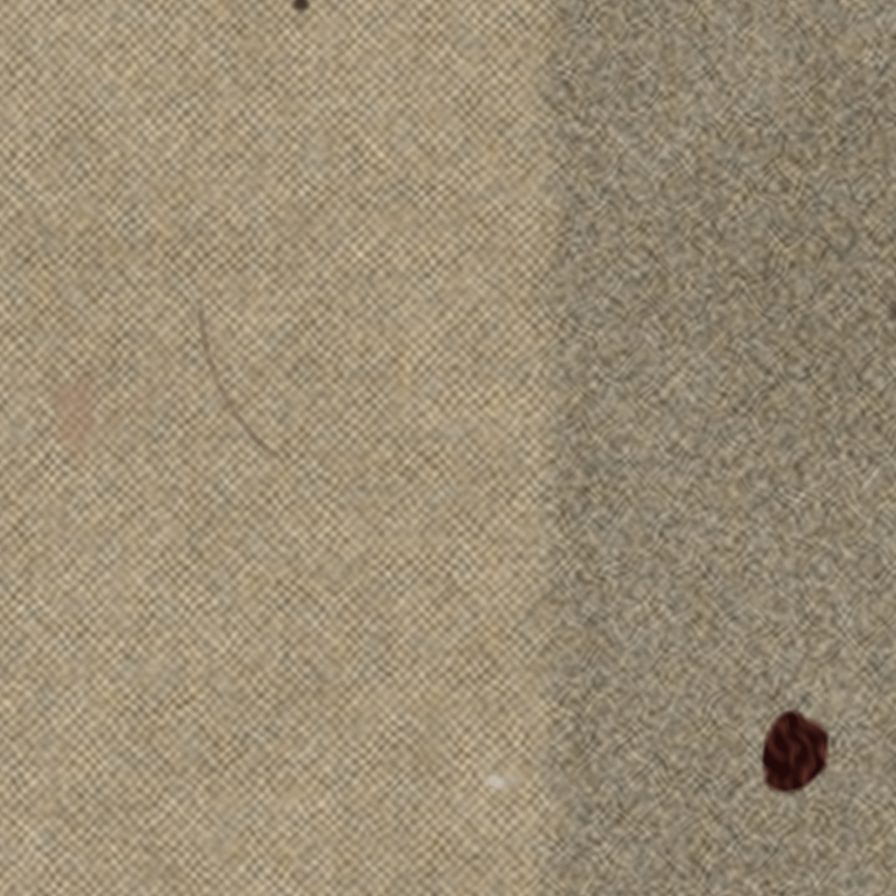
Reproduce this texture procedurally as a WebGL 1 fragment shader.

```glsl
precision highp float;
// Plain woven cloth: a fine diagonal checker of threads, warped and mottled by
// gradient noise, with a greyer, rougher shaded band on the right. A dark seed,
// a hair, a faint stain and a few specks lie on top as soft distance shapes.

uniform vec2 u_resolution;

#define THREADS 67.0          // weave periods across the canvas
#define WEAVE_CONTRAST 0.074
#define GRAIN_CONTRAST 0.135
#define WARP_LIT 0.0045       // thread wander in the lit part
#define WARP_SHADE 0.010      // thread wander in the shaded band
#define SHADE_EDGE 0.615
#define LIT_CLOTH vec3(0.645, 0.585, 0.480)
#define SHADE_CLOTH vec3(0.556, 0.513, 0.434)
#define SEED_COLOR vec3(0.20, 0.08, 0.065)
#define STAIN_COLOR vec3(0.60, 0.47, 0.38)
#define HAIR_COLOR vec3(0.42, 0.34, 0.27)

const float TAU = 6.283185;

float hash(vec2 cell) {
  vec3 q = fract(cell.xyx * vec3(0.1031, 0.1030, 0.0973));
  q += dot(q, q.yzx + 33.33);
  return fract((q.x + q.y) * q.z);
}

float cornerSlope(vec2 cell, vec2 corner, vec2 local) {
  float angle = TAU * hash(cell + corner);
  return dot(vec2(cos(angle), sin(angle)), local - corner);
}

float gradientNoise(vec2 p) {
  vec2 cell = floor(p);
  vec2 f = p - cell;
  vec2 s = f * f * f * (f * (f * 6.0 - 15.0) + 10.0);
  float low = mix(cornerSlope(cell, vec2(0.0), f),
                  cornerSlope(cell, vec2(1.0, 0.0), f), s.x);
  float high = mix(cornerSlope(cell, vec2(0.0, 1.0), f),
                   cornerSlope(cell, vec2(1.0), f), s.x);
  return mix(low, high, s.y);
}

// Soft coverage of an ellipse; softness is a share of its radius.
float ellipse(vec2 p, vec2 center, vec2 radius, float softness) {
  float d = length((p - center) / radius);
  return 1.0 - smoothstep(1.0 - softness, 1.0 + softness, d);
}

// Brightness offset of the woven threads; shade goes from lit to shaded.
float clothTone(vec2 p, float shade) {
  vec2 wander = vec2(gradientNoise(p * 38.0 + 7.0), gradientNoise(p * 38.0 + 71.0));
  vec2 q = p + wander * mix(WARP_LIT, WARP_SHADE, shade);
  vec2 wave = cos(TAU * THREADS * q);
  float weave = wave.x * wave.y;
  float patchy = 1.0 + 1.1 * gradientNoise(p * 26.0 + 15.0);
  // Grain is turned to run along the thread diagonals
  vec2 diagonal = mat2(0.7071, 0.7071, -0.7071, 0.7071) * p;
  float coarse = gradientNoise(diagonal * 74.0 + 3.0);
  float fine = gradientNoise(diagonal * 122.0 + 31.0);
  float grain = mix(0.75 * coarse + 0.40 * fine, 1.0 * coarse + 0.75 * fine, shade);
  return WEAVE_CONTRAST * weave * patchy * mix(1.0, 0.75, shade)
       + GRAIN_CONTRAST * grain;
}

// Thin arc, fading at both ends.
float hair(vec2 p) {
  float d = abs(length(p - vec2(0.449, 0.665)) - 0.225);
  float span = smoothstep(0.475, 0.505, p.y) * (1.0 - smoothstep(0.64, 0.69, p.y));
  return (1.0 - smoothstep(0.0005, 0.006, d)) * span * step(p.x, 0.449);
}

void main() {
  vec2 p = gl_FragCoord.xy / u_resolution;

  // Lit cloth and shaded band, with broad mottling
  float ragged = 0.025 * gradientNoise(p * vec2(8.0, 14.0));
  float shade = smoothstep(-0.032, 0.032, p.x - SHADE_EDGE + ragged);
  vec3 color = mix(LIT_CLOTH, SHADE_CLOTH, shade);
  float broad = 0.026 * gradientNoise(p * 5.0 + 11.0)
              + 0.040 * gradientNoise(p * 16.0 + 23.0);
  float gloom = ellipse(p, vec2(1.0, 0.72), vec2(0.22, 0.16), 0.9);
  float fold = exp(-pow((p.x - 0.650) / 0.035, 2.0));
  broad -= 0.03 * gloom + 0.010 * fold;
  color += broad;

  // Threads and slight warm or cool tints
  color += clothTone(p, shade) * vec3(1.0, 0.98, 0.92);
  color += 0.035 * gradientNoise(p * 30.0 + 47.0) * vec3(0.6, 0.0, -0.8);

  // Stain with a faint tail, and hair
  vec2 rough = p + 0.028 * vec2(gradientNoise(p * 30.0 + 5.0),
                                gradientNoise(p * 30.0 + 57.0));
  float stain = ellipse(rough, vec2(0.088, 0.548), vec2(0.022, 0.045), 0.55);
  vec2 tail = mat2(0.8, -0.6, 0.6, 0.8) * (p - vec2(0.155, 0.552));
  float smear = ellipse(tail, vec2(0.0), vec2(0.045, 0.008), 0.8);
  color = mix(color, STAIN_COLOR, 0.42 * stain + 0.25 * smear);
  color = mix(color, HAIR_COLOR, 0.45 * hair(p));

  // Small specks: pale one, dark ones at the borders
  float pale = ellipse(rough, vec2(0.553, 0.128), vec2(0.014, 0.011), 0.5);
  float dark = ellipse(p, vec2(0.336, 0.996), vec2(0.008, 0.008), 0.6)
             + 0.6 * ellipse(p, vec2(1.0, 0.653), vec2(0.008, 0.009), 0.6);
  color = mix(color, vec3(0.80, 0.77, 0.72), 0.8 * pale);
  color = mix(color, vec3(0.22, 0.16, 0.12), 0.85 * dark);

  // Seed with a soft rim and lighter ridges
  vec2 fromSeed = p - vec2(0.889, 0.160);
  fromSeed.x += 0.2 * fromSeed.y * fromSeed.y / 0.045 - 0.12 * fromSeed.y;
  fromSeed += 0.006 * gradientNoise(p * 45.0 + 9.0);
  float seed = ellipse(fromSeed, vec2(0.0), vec2(0.035, 0.045), 0.12);
  float ridge = gradientNoise(vec2(fromSeed.x * 80.0 + fromSeed.y * 30.0, p.y * 38.0));
  vec3 seedColor = SEED_COLOR + max(ridge, -0.2) * vec3(0.32, 0.20, 0.17);
  color = mix(color, seedColor, seed);

  gl_FragColor = vec4(clamp(color, 0.0, 1.0), 1.0);
}
```
